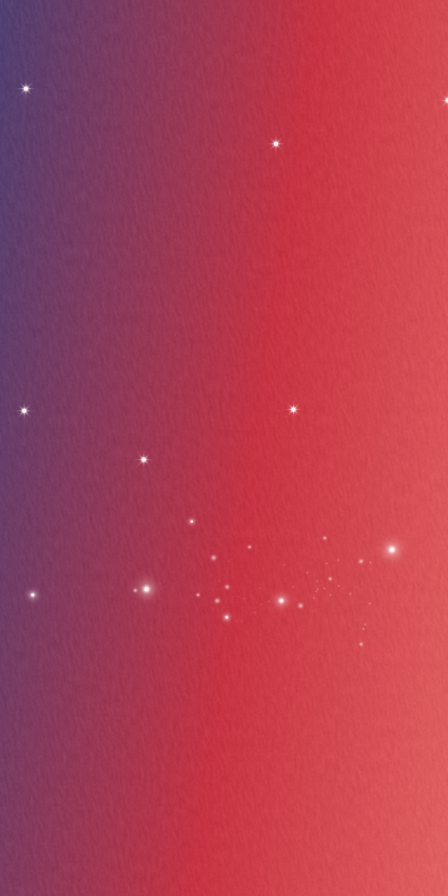
A Shadertoy shader for this background:

```glsl
// Indigo-to-crimson-to-coral dusk with a slightly tilted ridge, fibrous paper grain,
// spiky stars, soft halos and a drifting band of dust.
// Space is measured in canvas widths: x in 0..1, y in 0..2.

const vec3 INDIGO  = vec3(0.31, 0.25, 0.45);
const vec3 CRIMSON = vec3(0.78, 0.20, 0.26);
const vec3 CORAL   = vec3(0.88, 0.38, 0.38);
const vec3 STARLIGHT = vec3(1.0, 0.95, 0.95);
const float RIDGE = 0.716;
const float TILT = 0.143;

// Centres of the spiky stars
const vec2 SPARKLES[6] = vec2[6](
    vec2(0.058, 1.802), vec2(0.616, 1.679), vec2(0.054, 1.083),
    vec2(0.655, 1.086), vec2(0.321, 0.974), vec2(1.0, 1.776));

// Halo centres (xy) and radii (z)
const vec3 HALOS[6] = vec3[6](
    vec3(0.875, 0.773, 0.026), vec3(0.327, 0.685, 0.025), vec3(0.628, 0.659, 0.019),
    vec3(0.073, 0.672, 0.015), vec3(0.506, 0.622, 0.012), vec3(0.428, 0.836, 0.010));

// Centres of the brighter specks
const vec2 SPECKS[11] = vec2[11](
    vec2(0.737, 0.708), vec2(0.507, 0.690), vec2(0.485, 0.659), vec2(0.442, 0.672),
    vec2(0.671, 0.648), vec2(0.806, 0.747), vec2(0.725, 0.799), vec2(0.806, 0.562),
    vec2(0.302, 0.682), vec2(0.557, 0.779), vec2(0.477, 0.755));

vec2 hash22(vec2 p) {
    vec3 q = fract(vec3(p.xyx) * vec3(0.1031, 0.1030, 0.0973));
    q += dot(q, q.yzx + 33.33);
    return fract((q.xx + q.yz) * q.zy);
}

float cornerSlope(vec2 cell, vec2 offset) {
    return dot(hash22(cell) * 2.0 - 1.0, offset);
}

float gradientNoise(vec2 p) {
    vec2 i = floor(p), f = fract(p);
    vec2 w = f * f * f * (f * (f * 6.0 - 15.0) + 10.0);
    vec2 e = vec2(0.0, 1.0);
    float low  = mix(cornerSlope(i, f), cornerSlope(i + e.yx, f - e.yx), w.x);
    float high = mix(cornerSlope(i + e, f - e), cornerSlope(i + 1.0, f - 1.0), w.x);
    return mix(low, high, w.y);
}

float softDot(vec2 d, float radius) {
    return exp(-dot(d, d) / (radius * radius));
}

// Bright core with eight tapering rays
float sparkle(vec2 d, float size) {
    float rays = pow(abs(cos(4.0 * atan(d.y, d.x + 1e-6))), 6.0);
    float reach = size * mix(0.55, 1.0, rays);
    return softDot(d, size * 0.36) + 0.5 * softDot(d, reach * 0.85);
}

// Small core inside a faint wide glow
float halo(vec2 d, float radius) {
    return 0.8 * softDot(d, radius * 0.27) + 0.38 * softDot(d, radius * 0.75);
}

// Random faint points in a flattened band
float dust(vec2 p) {
    float light = 0.0;
    for (int i = 0; i < 30; i++) {
        vec2 seed = hash22(vec2(float(i) + 3.0, 17.0));
        vec2 centre = vec2(0.41, 0.59) + seed * vec2(0.42, 0.16);
        light += 0.3 * seed.x * softDot(p - centre, 0.0025);
    }
    return light;
}

vec3 duskGradient(vec2 p) {
    float t = p.x + TILT * (2.0 - p.y);
    vec3 cool = mix(INDIGO, CRIMSON, clamp(t / RIDGE, 0.0, 1.0));
    return mix(cool, CORAL, clamp((t - RIDGE) / (1.286 - RIDGE), 0.0, 1.0));
}

// Steep fibres over a finer speckle
float paperGrain(vec2 p) {
    vec2 slanted = vec2(p.x + 0.2 * p.y, p.y);
    float fibres = gradientNoise(slanted * vec2(130.0, 40.0));
    float speckle = gradientNoise(p * vec2(190.0, 150.0) + 40.0);
    return 0.035 * fibres + 0.025 * speckle;
}

void mainImage(out vec4 fragColor, in vec2 fragCoord) {
    vec2 p = fragCoord / iResolution.xy * vec2(1.0, 2.0);
    vec3 colour = duskGradient(p) + paperGrain(p);

    // Gather all starlight
    float light = dust(p);
    for (int i = 0; i < 6; i++) {
        light += sparkle(p - SPARKLES[i], 0.014);
        light += halo(p - HALOS[i].xy, HALOS[i].z);
    }
    for (int i = 0; i < 11; i++) {
        float size = mix(0.0035, 0.0055, hash22(vec2(float(i), 5.0)).x);
        light += 0.6 * softDot(p - SPECKS[i], size);
    }

    colour = mix(colour, STARLIGHT, clamp(light, 0.0, 1.0));
    fragColor = vec4(colour, 1.0);
}
```
